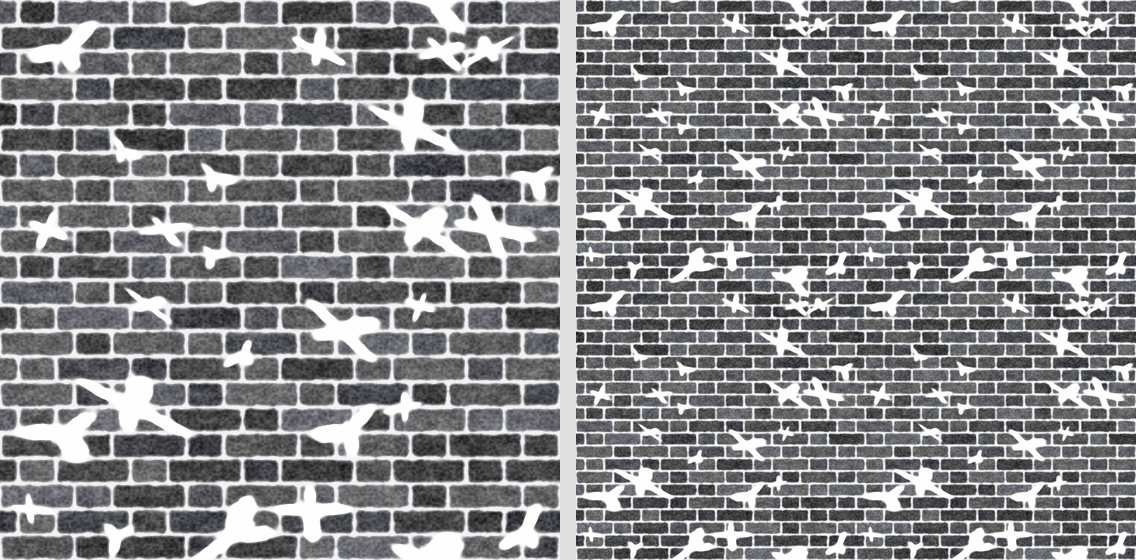
Left: one tile. Right: repeated 2 by 2.
Reproduce this texture procedurally as a WebGL 1 fragment shader.

```glsl
precision highp float;
// Dark grey brick wall: 22 courses of alternating long and short bricks in pale,
// speckled mortar, with spiky white plaster splashes spread over the joints.
// Bricks are wobbly rounded boxes; splashes are polar stars scattered on a wrapping grid.

uniform vec2 u_resolution;

const float ROWS = 22.0;           // courses up the tile
const float PAIRS = 5.0;           // long + short pairs across the tile
const float LONG_SHARE = 0.665;    // part of a pair taken by the long brick
const float JOINT = 0.0066;        // mortar width
const float CORNER = 0.007;        // brick corner radius
const float WOBBLE = 0.0034;       // raggedness of brick edges
const float SOFTNESS = 0.0018;     // edge blur
const float SPLASH_GRID = 6.0;     // splash cells along each side
const float SPLASH_CHANCE = 0.8;
const float SPLASH_MIN = 0.026;
const float SPLASH_MAX = 0.066;
const float FILLET = 0.012;        // rounding of bricks cut by a splash
const vec3 BRICK_DARK = vec3(0.235, 0.235, 0.235);
const vec3 BRICK_LIGHT = vec3(0.425, 0.425, 0.430);
const vec3 BRICK_RIM = vec3(0.58, 0.58, 0.59);
const vec3 MORTAR_GREY = vec3(0.77, 0.77, 0.78);
const vec3 MORTAR_PALE = vec3(0.95, 0.95, 0.96);
const vec3 PLASTER = vec3(0.995);

vec2 hash2(vec2 p) {
  vec3 q = fract(p.xyx * vec3(0.1031, 0.1030, 0.0973));
  q += dot(q, q.yzx + 33.33);
  return fract((q.xx + q.yz) * q.zy);
}

// Smooth value noise in 0..1, wrapping after "period" cells
float noise(vec2 uv, vec2 period) {
  vec2 p = uv * period;
  vec2 i = floor(p);
  vec2 f = fract(p);
  f = f * f * (3.0 - 2.0 * f);
  float a = hash2(mod(i, period)).x;
  float b = hash2(mod(i + vec2(1.0, 0.0), period)).x;
  float c = hash2(mod(i + vec2(0.0, 1.0), period)).x;
  float d = hash2(mod(i + 1.0, period)).x;
  return mix(mix(a, b, f.x), mix(c, d, f.x), f.y);
}

// Distance to the nearest wrapped feature point, in cells
float cellular(vec2 uv, vec2 period) {
  vec2 p = uv * period;
  float nearest = 2.0;
  for (int y = -1; y <= 1; y++) {
    for (int x = -1; x <= 1; x++) {
      vec2 cell = floor(p) + vec2(float(x), float(y));
      nearest = min(nearest, length(cell + hash2(mod(cell, period)) - p));
    }
  }
  return nearest;
}

// Signed distance to the brick edge (negative inside) and the brick's id
vec3 brick(vec2 uv) {
  float row = floor(uv.y * ROWS);
  float u = uv.x * PAIRS - 0.5 * mod(row, 2.0);
  float f = fract(u);
  float isShort = step(LONG_SHARE, f);
  float middle = 0.5 * (LONG_SHARE + isShort);
  float halfWidth = 0.5 * mix(LONG_SHARE, 1.0 - LONG_SHARE, isShort);
  vec2 q = vec2((f - middle) / PAIRS, (fract(uv.y * ROWS) - 0.5) / ROWS);
  vec2 size = vec2(halfWidth / PAIRS, 0.5 / ROWS) - 0.5 * JOINT;
  vec2 e = abs(q) - size + CORNER;
  float d = length(max(e, 0.0)) + min(max(e.x, e.y), 0.0) - CORNER;
  return vec3(d, mod(floor(u), PAIRS) * 2.0 + isShort, row);
}

// Approximate signed distance to the scattered star-shaped splashes
float splashes(vec2 uv) {
  float d = 1.0;
  for (int y = -1; y <= 1; y++) {
    for (int x = -1; x <= 1; x++) {
      vec2 cell = floor(uv * SPLASH_GRID) + vec2(float(x), float(y));
      vec2 key = mod(cell, SPLASH_GRID);
      vec2 place = hash2(key + 11.0);
      vec2 form = hash2(key + 37.0);
      vec2 kind = hash2(key + 71.0);
      vec2 centre = (cell + 0.2 + 0.6 * place) / SPLASH_GRID;
      centre.y = floor(centre.y * ROWS) / ROWS;
      vec2 q = uv - centre;
      q.y -= q.x * (form.x - 0.5) * 0.9;
      q.x /= mix(0.9, 1.8, form.y);
      float angle = atan(q.y, q.x);
      float spike = 0.5 + 0.5 * sin(angle * (3.0 + floor(place.y * 2.0)) + 6.2832 * place.x);
      float radius = mix(SPLASH_MIN, SPLASH_MAX, kind.y * kind.y)
                   * (0.35 + 0.65 * spike * spike) * (0.85 + 0.15 * sin(angle + 6.2832 * form.x));
      float star = 0.7 * (length(q) - radius);
      d = min(d, mix(1.0, star, step(kind.x, SPLASH_CHANCE)));
    }
  }
  return d;
}

void main() {
  vec2 uv = gl_FragCoord.xy / u_resolution;
  float soft = max(SOFTNESS, 1.0 / u_resolution.y);
  float ragged = noise(uv, vec2(76.0)) + 0.4 * noise(uv, vec2(170.0)) - 0.7;
  float mottle = noise(uv, vec2(52.0, 84.0)) - 0.5;
  float grain = noise(uv, vec2(256.0)) - 0.5;
  float pits = cellular(uv, vec2(110.0, 150.0)) - 0.45;

  // Bricks, worn back with rounded cuts wherever a splash covers them
  vec3 b = brick(uv);
  float splash = splashes(uv) + WOBBLE * ragged;
  float edge = b.x + WOBBLE * ragged;
  float blend = max(FILLET - abs(edge + splash), 0.0) / FILLET;
  edge = max(edge, -splash) + 0.25 * FILLET * blend * blend;

  // Brick face: own tone, faint blue tint, mottling, pits and a pale rim
  vec2 own = hash2(b.yz + 5.0);
  vec3 face = mix(BRICK_DARK, BRICK_LIGHT, own.x) + vec3(0.0, 0.0, 0.025) * step(0.65, own.y);
  face += 0.13 * mottle + 0.15 * grain + 0.13 * pits;
  face = mix(face, BRICK_RIM, 0.6 * smoothstep(-0.0045, 0.0, edge));

  // Speckled mortar, turning to clean plaster in the splashes
  float pale = smoothstep(0.0, 0.5 * JOINT, edge) + 0.7 * grain + 0.25;
  vec3 fill = mix(MORTAR_GREY, MORTAR_PALE, clamp(pale, 0.0, 1.0));
  fill = mix(PLASTER, fill, smoothstep(0.0, 0.5 * FILLET, splash));

  gl_FragColor = vec4(mix(face, fill, smoothstep(-soft, soft, edge)), 1.0);
}
```
